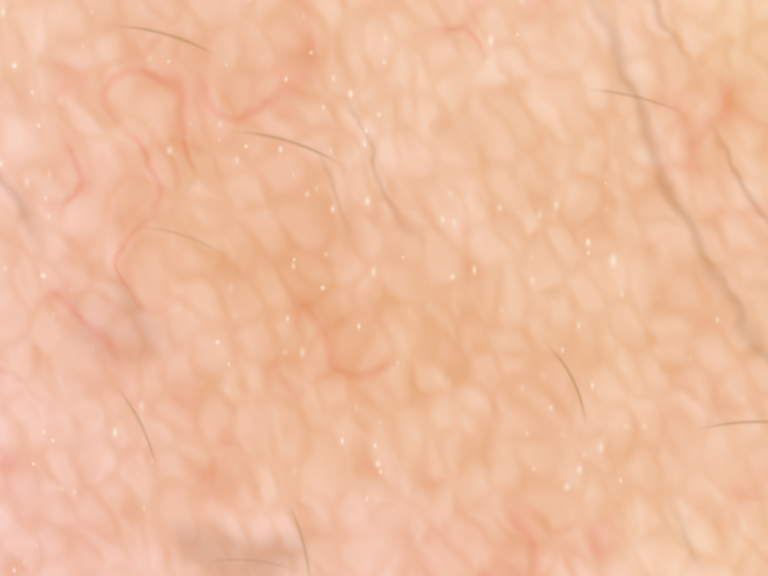
Write a Shadertoy shader that draws this texture.

```glsl
const vec3 SKIN = vec3(0.943, 0.760, 0.642);
const vec3 TONE_STEP = vec3(0.013, 0.029, 0.043);   // colour change per unit of tone
const vec3 PINK_DRIFT = vec3(0.004, -0.008, 0.034);
const vec3 FLUSH = vec3(-0.012, -0.070, -0.066);
const vec3 FURROW = vec3(-0.075, -0.080, -0.085);
const vec3 HAIR = vec3(0.74, 0.57, 0.42);
const vec3 GLINT = vec3(1.0, 0.92, 0.84);
const vec2 GRAIN = vec2(0.40, -0.917);              // direction of the furrows
const vec2 LUMP_SCALE = vec2(19.0, 12.5);
const vec2 FURROW_SCALE = vec2(8.5, 2.3);
const float GLINT_SCALE = 26.0;
const float GLINT_SHARE = 0.35;
const int HAIR_COUNT = 9;
const float HAIR_WIDTH = 0.0030;

float hash(vec2 p) {
    return fract(sin(dot(p, vec2(127.1, 311.7))) * 43758.5453);
}

vec2 hash2(vec2 p) {
    return vec2(hash(p), hash(p + 37.3));
}

float noise(vec2 p) {
    vec2 i = floor(p), f = fract(p);
    f = f * f * f * (f * (f * 6.0 - 15.0) + 10.0);
    return mix(mix(hash(i), hash(i + vec2(1, 0)), f.x),
               mix(hash(i + vec2(0, 1)), hash(i + vec2(1, 1)), f.x), f.y);
}

float fbm(vec2 p) {
    float sum = 0.0, gain = 0.5;
    for (int i = 0; i < 4; i++) {
        sum += gain * noise(p);
        p = mat2(0.8, 0.6, -0.6, 0.8) * p * 2.03 + 11.7;
        gain *= 0.5;
    }
    return sum / 0.9375;
}

// Soft pillows: 0 in the creases between cells, 1 on the cells
float lumps(vec2 p) {
    vec2 cell = floor(p);
    float near = 9.0, next = 9.0;
    for (int y = -1; y <= 1; y++)
    for (int x = -1; x <= 1; x++) {
        vec2 id = cell + vec2(x, y);
        float d = length(id + 0.1 + 0.8 * hash2(id) - p);
        next = min(next, max(near, d));
        near = min(near, d);
    }
    return smoothstep(0.0, 0.55, next - near);
}

// Thin lines along the middle level of a noise field
float creases(vec2 p, float width) {
    float d = (noise(p) - 0.5) / width;
    return exp(-d * d);
}

// Small bright marks, at most one per cell, stretched along y
float glints(vec2 p) {
    vec2 cell = floor(p);
    float sum = 0.0;
    for (int y = -1; y <= 1; y++)
    for (int x = -1; x <= 1; x++) {
        vec2 id = cell + vec2(x, y);
        vec2 d = p - id - hash2(id + 5.1);
        float size = mix(0.06, 0.13, hash(id + 9.4));
        d /= size * vec2(1.0, 1.0 + hash(id + 2.6));
        float shown = step(1.0 - GLINT_SHARE, hash(id + 71.0));
        sum += shown * hash(id + 13.8) * exp(-dot(d, d));
    }
    return sum;
}

// Faint curved hairs that fade at both ends
float hairs(vec2 p, float aspect) {
    float cover = 0.0;
    for (int i = 0; i < HAIR_COUNT; i++) {
        vec2 id = vec2(i, 3.7);
        vec2 d = p - hash2(id) * vec2(aspect, 1.0);
        float angle = -0.2 + 0.6 * (hash(id + 4.0) - 0.5) - (i % 3 == 0 ? 0.9 : 0.0);
        float c = cos(angle), s = sin(angle);
        d = vec2(c * d.x + s * d.y, c * d.y - s * d.x);
        float reach = mix(0.06, 0.12, hash(id + 8.0));
        float bend = mix(1.0, 2.6, hash(id + 6.0));
        float off = (d.y + bend * d.x * d.x) / HAIR_WIDTH;
        float fade = 1.0 - smoothstep(0.3, 1.0, abs(d.x) / reach);
        cover = max(cover, fade * exp(-off * off) * mix(0.25, 0.6, hash(id + 2.0)));
    }
    return cover;
}

void mainImage(out vec4 fragColor, in vec2 fragCoord) {
    vec2 p = fragCoord / iResolution.y;
    vec2 center = 0.5 * iResolution.xy / iResolution.y;
    vec2 warp = vec2(fbm(p * 7.0), fbm(p * 7.0 + 40.0)) - 0.5;
    vec2 w = p + 0.07 * warp;
    vec2 q = vec2(dot(w, vec2(-GRAIN.y, GRAIN.x)), dot(w, GRAIN));

    // Broad light, then pillows and fine mottling
    float tone = 1.3 * (length((p - center) / center) - 0.78);
    tone += 3.0 * (fbm(p * 2.6 + 3.0) - 0.5);
    tone += 1.1 * (lumps(q * LUMP_SCALE) - 0.55);
    tone += 2.2 * (noise(q * vec2(24.0, 13.0)) - 0.5);
    tone += 1.3 * (noise(q * vec2(52.0, 30.0) + 8.0) - 0.5);
    vec3 color = SKIN + tone * TONE_STEP;

    // Pink towards the lower left, yellow towards the upper right
    float drift = dot(p - center, vec2(-0.75, -0.6)) + 1.2 * (fbm(p * 3.0 + 60.0) - 0.5);
    color += drift * PINK_DRIFT;

    // Brown furrows along the grain and reddish creases across it
    float furrowMask = smoothstep(0.42, 0.75, noise(p * 4.5 + 21.0));
    color += FURROW * furrowMask * creases(q * FURROW_SCALE + 4.0, 0.075);
    float flushMask = smoothstep(0.45, 0.80, fbm(p * 5.0 + 90.0));
    color += FLUSH * flushMask * (0.35 + creases(q * vec2(11.0, 8.0) + 30.0, 0.09));

    // Hairs and moist glints
    color = mix(color, HAIR, hairs(p, 2.0 * center.x));
    float glintMask = smoothstep(0.35, 0.75, noise(p * 5.0 + 52.0));
    color = mix(color, GLINT, min(0.75, glintMask * glints(p * GLINT_SCALE)));

    fragColor = vec4(clamp(color, 0.0, 1.0), 1.0);
}
```
